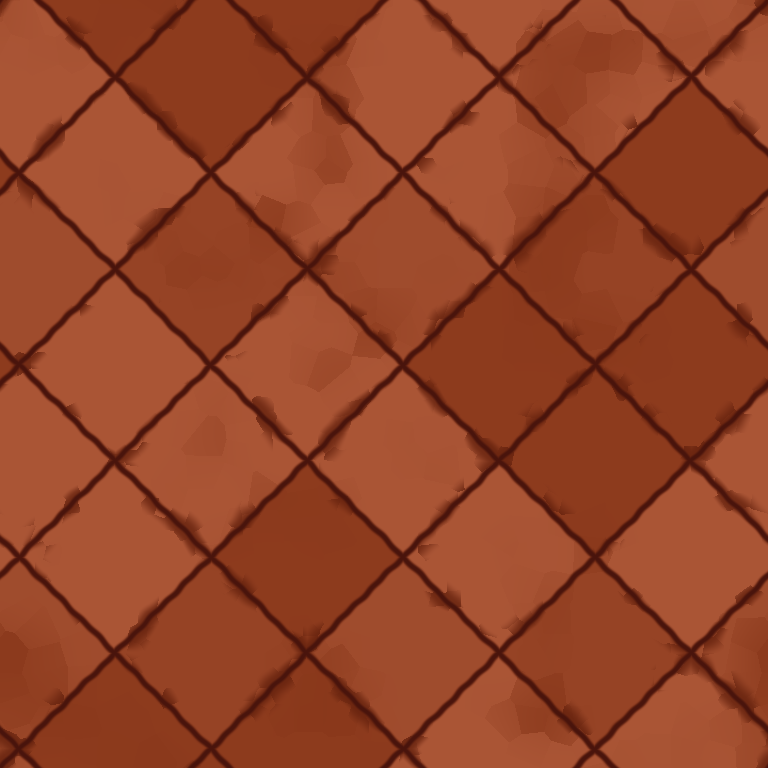
Give the GLSL for this texture, as a Shadertoy shader.

```glsl
// Terracotta floor of square tiles laid on the diagonal, four repeats across and down.
// Tile shades cycle on a 4 x 4 grid; joints are thin and dark with a ragged worn rim.
// Stains and wear are wrapping value noise, faceted by a pull toward cell centres.

const float REPEATS = 4.0;          // diamonds across and down
const float ROW_SHIFT = 0.198;      // offset of the rising joints, in tiles
const float JOINT_INNER = 0.0010;   // half width of the solid joint
const float JOINT_OUTER = 0.0054;   // where the joint has faded out
const float WOBBLE = 0.0035;        // waviness of the joints, in tiles
const float WEAR_SCALE = 32.0;
const float WEAR_CELLS = 48.0;
const float WEAR_BASE = 0.0065;     // least reach of the worn rim
const float WEAR_REACH = 0.021;     // extra reach of the largest chips
const float WEAR_STRENGTH = 0.80;
const float STAIN_SCALE = 7.0;
const float STAIN_CELLS = 24.0;
const float STAIN_STRENGTH = 0.80;
const float FACET = 0.70;           // pull toward cell centres

const vec3 LIGHT_CLAY = vec3(0.665, 0.332, 0.208);
const vec3 DARK_CLAY = vec3(0.552, 0.230, 0.115);
const vec3 STAIN_COLOR = vec3(0.530, 0.212, 0.098);
const vec3 WEAR_COLOR = vec3(0.395, 0.130, 0.052);
const vec3 JOINT_COLOR = vec3(0.285, 0.078, 0.047);
const float TAU = 6.2831853;

// Whole cell index wrapped to 0 .. n-1, safe against rounding
vec2 wrapCell(vec2 id, float n) {
    return floor(mod(id + 0.5, n));
}

vec3 hash(vec2 p) {
    vec3 q = fract(vec3(p.xyx) * vec3(0.1031, 0.1030, 0.0973));
    q += dot(q, q.yxz + 33.33);
    return fract((q.xxy + q.yzz) * q.zyx);
}

// Value noise that wraps after n cells
float valueNoise(vec2 p, float n) {
    vec2 g = p * n, i = floor(g), f = g - i;
    f = f * f * (3.0 - 2.0 * f);
    float a = hash(wrapCell(i, n) + n).x;
    float b = hash(wrapCell(i + vec2(1, 0), n) + n).x;
    float c = hash(wrapCell(i + vec2(0, 1), n) + n).x;
    float d = hash(wrapCell(i + 1.0, n) + n).x;
    return mix(mix(a, b, f.x), mix(c, d, f.x), f.y);
}

// Moves a point part of the way to its nearest cell centre
vec2 facet(vec2 p, float n) {
    vec2 g = p * n, base = floor(g), nearest = vec2(9.0);
    for (int y = -1; y <= 1; y++) {
        for (int x = -1; x <= 1; x++) {
            vec2 id = base + vec2(x, y);
            vec2 offset = id + 0.1 + 0.8 * hash(wrapCell(id, n) + 3.0 * n).xy - g;
            if (dot(offset, offset) < dot(nearest, nearest)) nearest = offset;
        }
    }
    return p + FACET * nearest / n;
}

// 0 is light clay, 1 is dark clay
float tileShade(vec2 id) {
    id = wrapCell(id, 4.0);
    float shade = id.x < 2.5 && id.y < 1.5 ? 1.0 : 0.0;
    bool middleRow = abs(mod(id.x - id.y + 4.5, 4.0) - 1.5) < 0.25;
    return middleRow ? mix(0.35, 0.68, mod(id.x, 2.0)) : shade;
}

float stainAmount(vec2 p) {
    vec2 q = facet(p, STAIN_CELLS);
    float n = 0.6 * valueNoise(q, STAIN_SCALE) + 0.4 * valueNoise(q, 2.0 * STAIN_SCALE);
    return STAIN_STRENGTH * smoothstep(0.56, 0.92, n);
}

void mainImage(out vec4 fragColor, in vec2 fragCoord) {
    vec2 p = fragCoord / iResolution.xy;
    float pixel = 1.0 / min(iResolution.x, iResolution.y);

    // Diagonal tile coordinates with slightly wavy joints
    vec2 uv = REPEATS * vec2(p.x + p.y, p.x - p.y) - vec2(ROW_SHIFT, 0.0);
    uv += WOBBLE * sin(TAU * vec2(11.0 * p.x - 9.0 * p.y, 8.0 * p.x + 13.0 * p.y));
    uv += WOBBLE * sin(TAU * vec2(23.0 * p.x - 19.0 * p.y, 21.0 * p.x + 26.0 * p.y));
    vec2 edge = (0.5 - abs(fract(uv) - 0.5)) / (REPEATS * sqrt(2.0));
    float dist = min(edge.x, edge.y);

    // Clay and stains
    vec3 color = mix(LIGHT_CLAY, DARK_CLAY, tileShade(floor(uv)));
    color = mix(color, STAIN_COLOR, stainAmount(p));

    // Ragged rim worn along the joints
    float chip = smoothstep(0.50, 1.0, valueNoise(facet(p, WEAR_CELLS), WEAR_SCALE));
    float reach = WEAR_BASE + WEAR_REACH * chip;
    float wear = 1.0 - smoothstep(0.2 * reach, reach + 0.5 * pixel, dist);
    color = mix(color, WEAR_COLOR, WEAR_STRENGTH * wear);

    // Joints
    float joint = 1.0 - smoothstep(JOINT_INNER, max(JOINT_OUTER, JOINT_INNER + pixel), dist);
    color = mix(color, JOINT_COLOR, joint);
    fragColor = vec4(color, 1.0);
}
```
